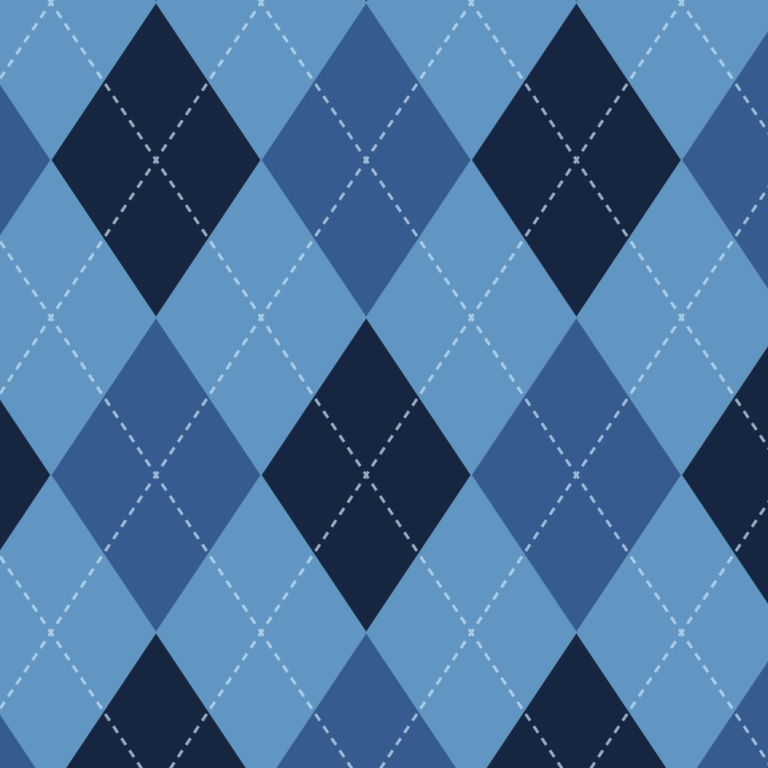
Write a three.js fragment shader that draws this pattern.

```glsl
varying vec2 vUv;

const vec2 CELL = vec2(0.2737, 0.4102);

// Coverage of a shape from its signed distance in canvas units
float cover(float dist) {
  return 1.0 - smoothstep(-0.0012, 0.0012, dist);
}

// Dashed lines along the falling diagonals of the lattice
float stitches(vec2 p) {
  p.x -= floor(p.x + p.y + 0.5);
  vec2 offset = p * CELL;
  vec2 dir = normalize(CELL * vec2(1.0, -1.0));
  float period = length(CELL) / 26.0;
  float along = dot(offset, dir);
  float across = dot(offset, vec2(-dir.y, dir.x));
  float fromDash = abs(along - period * floor(along / period + 0.5));
  return cover(abs(across) - 0.0019) * cover(fromDash - 0.0052);
}

void main() {
  // Lattice with diamond centres on whole numbers
  vec2 p = (vUv - vec2(0.2031, 0.7917)) / CELL;
  vec2 id = floor(p + 0.5);
  vec2 local = abs(p - id);

  // Diamonds alternating like a checkerboard
  vec3 navy = vec3(0.09, 0.15, 0.25);
  vec3 denim = vec3(0.21, 0.36, 0.56);
  vec3 diamond = mix(navy, denim, mod(id.x + id.y, 2.0));
  float edge = (local.x + local.y - 0.497) / length(1.0 / CELL);
  vec3 color = mix(vec3(0.385, 0.59, 0.76), diamond, cover(edge));

  // Pale stitching in both directions
  float thread = max(stitches(p), stitches(p * vec2(1.0, -1.0)));
  color = mix(color, vec3(0.78, 0.88, 0.95), 0.72 * thread);

  gl_FragColor = vec4(color, 1.0);
}
```
